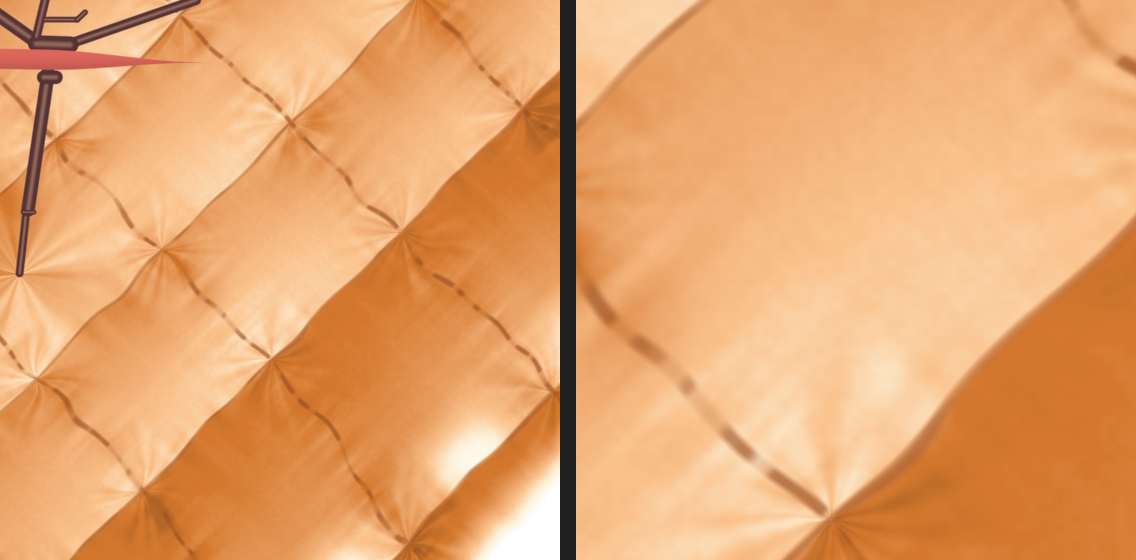
Left: the whole. Right: its middle third, enlarged.
Give the GLSL for this texture, as a WebGL 1 fragment shader.

```glsl
precision highp float;
uniform vec2 u_resolution;

const vec3 DEEP_ORANGE = vec3(0.83, 0.47, 0.18);
const vec3 ORANGE = vec3(0.91, 0.62, 0.38);
const vec3 PEACH = vec3(0.98, 0.76, 0.55);
const vec3 CREAM = vec3(0.99, 0.94, 0.84);
const vec3 STITCH = vec3(0.60, 0.30, 0.12);
const vec3 METAL = vec3(0.33, 0.20, 0.21);
const vec3 METAL_LIGHT = vec3(0.58, 0.40, 0.34);
const vec3 PINK = vec3(0.87, 0.40, 0.36);

float hash(vec2 p) {
  return fract(sin(dot(p, vec2(127.1, 311.7))) * 43758.5453);
}

float noise(vec2 p) {
  vec2 i = floor(p), f = fract(p);
  f = f * f * (3.0 - 2.0 * f);
  return mix(mix(hash(i), hash(i + vec2(1.0, 0.0)), f.x),
             mix(hash(i + vec2(0.0, 1.0)), hash(i + 1.0), f.x), f.y);
}

float segment(vec2 p, vec2 a, vec2 b) {
  vec2 d = b - a;
  return length(p - a - d * clamp(dot(p - a, d) / dot(d, d), 0.0, 1.0));
}

float cover(float dist, float aa) {
  return 1.0 - smoothstep(-aa, aa, dist);
}

vec3 fabricColor(float tone) {
  vec3 col = mix(DEEP_ORANGE * 0.85, DEEP_ORANGE, smoothstep(-0.5, 0.0, tone));
  col = mix(col, ORANGE, clamp(tone * 2.0, 0.0, 1.0));
  col = mix(col, PEACH, clamp(tone * 2.0 - 1.0, 0.0, 1.0));
  col = mix(col, CREAM, clamp(tone * 2.0 - 2.0, 0.0, 1.0));
  return mix(col, vec3(1.0), clamp(tone * 2.0 - 3.0, 0.0, 1.0));
}

// Light across one row: f runs from its upper seam to its lower one
float rowTone(float row, float f, float along) {
  float tone = mix(0.36, 1.05, smoothstep(-0.1, 0.9, f));
  float band = 0.5 + 0.5 * cos(15.0 * (along - 1.03));
  tone -= 0.5 * step(0.5, row);
  if (row > 1.5) return tone + 2.0 * smoothstep(0.06, 0.36, f);
  if (row > 0.5) tone += 1.2 * band * smoothstep(0.62, 0.95, f);
  return tone;
}

// Diagonal quilt coordinates: x counts columns, y counts rows
vec2 quiltCoords(float along, float across) {
  float row = across < 0.13 ? (across + 0.26) / 0.39 : 1.0 + (across - 0.13) / 0.565;
  float spread = 1.0 + 0.18 * smoothstep(0.13, 0.7, across);
  return vec2((1.3 + (along - 1.3) / spread - 0.39) / 0.453, row);
}

// Pleats pulled at right angles to a seam
float pleats(float alongSeam, float fromSeam, float density) {
  float bend = 0.5 * noise(vec2(alongSeam * 9.0, fromSeam * 7.0));
  float coarse = noise(vec2(alongSeam * density + bend, fromSeam * 5.0));
  float fine = noise(vec2(alongSeam * density * 2.1 + bend, fromSeam * 9.0 + 4.0));
  return 0.65 * coarse + 0.35 * fine - 0.5;
}

// Creases spreading from a point
float fan(vec2 offset, float radius, float seed) {
  float r = length(offset);
  vec2 dir = offset / max(r, 0.0001);
  return (noise(dir * 6.0 + seed + r * 1.5) - 0.5) * smoothstep(radius, radius * 0.15, r);
}

vec3 drawRod(vec3 col, vec2 p, vec2 a, vec2 b, float halfWidth, float aa) {
  float d = segment(p, a, b);
  vec3 rod = mix(METAL_LIGHT, METAL, smoothstep(0.0, halfWidth * 0.6, d));
  return mix(col, rod, cover(d - halfWidth, aa));
}

vec3 drawUmbrella(vec3 col, vec2 p, float aa) {
  col = drawRod(col, p, vec2(0.035, 0.512), vec2(0.047, 0.622), 0.007, aa);
  col = drawRod(col, p, vec2(0.050, 0.625), vec2(0.086, 0.870), 0.012, aa);
  col = drawRod(col, p, vec2(0.041, 0.621), vec2(0.061, 0.621), 0.004, aa);
  col = drawRod(col, p, vec2(0.125, 0.922), vec2(0.350, 1.000), 0.009, aa);
  col = drawRod(col, p, vec2(0.065, 0.925), vec2(-0.02, 0.985), 0.012, aa);
  col = drawRod(col, p, vec2(0.065, 0.922), vec2(0.125, 0.920), 0.015, aa);
  col = drawRod(col, p, vec2(0.065, 0.935), vec2(0.083, 1.010), 0.008, aa);
  col = drawRod(col, p, vec2(0.080, 0.965), vec2(0.138, 0.965), 0.005, aa);
  col = drawRod(col, p, vec2(0.138, 0.965), vec2(0.152, 0.978), 0.005, aa);
  // Canopy seen edge-on
  float taper = 0.018 * (1.0 - smoothstep(0.08, 0.36, p.x));
  float canopy = abs(p.y - 0.895 + 0.02 * p.x) - taper;
  vec3 cloth = mix(PINK * 0.88, PINK, smoothstep(0.875, 0.905, p.y));
  col = mix(col, cloth, cover(canopy, aa) * step(p.x, 0.36));
  return drawRod(col, p, vec2(0.078, 0.862), vec2(0.100, 0.862), 0.012, aa);
}

void main() {
  vec2 uv = gl_FragCoord.xy / u_resolution;
  float aa = 1.0 / min(u_resolution.x, u_resolution.y);
  float along = uv.x + uv.y, across = uv.x - uv.y;
  vec2 wobble = vec2(noise(uv * 17.0), noise(uv * 13.0 + 8.0)) - 0.5;
  vec2 quilt = quiltCoords(along, across) + wobble * vec2(0.07, 0.05);
  vec2 node = floor(quilt + 0.5);
  vec2 d = quilt - node;

  // Puffed panels
  float tone = mix(rowTone(node.y - 1.0, d.y + 1.0, along),
                   rowTone(node.y, d.y, along), smoothstep(-0.02, 0.02, d.y));
  tone += 0.35 * (noise(uv * 4.5) - 0.5) - 0.14 * exp(-abs(d.x) * 14.0);

  // Wrinkles
  tone += 0.85 * pleats(across, along, 38.0) * exp(-abs(d.x) * 7.0);
  tone += 0.60 * pleats(along, across, 24.0) * exp(-abs(d.y) * 4.5);
  tone += 0.55 * fan(d, 0.5, dot(node, vec2(7.3, 11.9)));
  tone += 0.90 * fan(uv - vec2(0.035, 0.51), 0.24, 3.0);
  tone += 0.07 * (noise(uv * 190.0) - 0.5);
  vec3 col = fabricColor(tone);

  // Seam threads
  float gaps = smoothstep(0.25, 0.7, noise(vec2(across * 55.0, node.x)));
  float shortSeam = smoothstep(0.022, 0.004, abs(d.x)) * (0.15 + 0.5 * gaps);
  float longSeam = smoothstep(0.018, 0.002, abs(d.y)) * (0.2 + 0.4 * noise(vec2(along * 22.0, node.y)));
  col = mix(col, STITCH, max(shortSeam, longSeam));

  gl_FragColor = vec4(drawUmbrella(col, uv, aa), 1.0);
}
```
